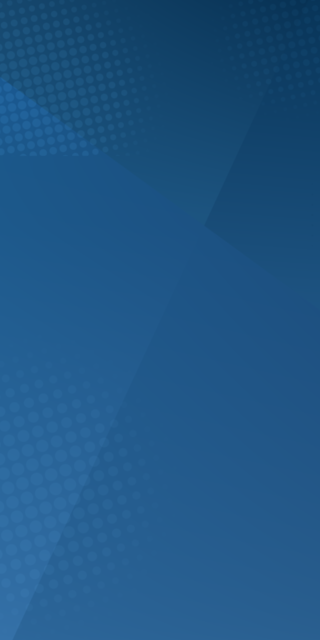
Write a Shadertoy shader that draws this background.

```glsl
// Blue backdrop of gradient panels, split by two crossing diagonals.
// Each panel blends its corner colours; tilted halftone grids fade out
// from soft centres, their dots shrinking with distance from the centre.

// Blend of four corner colours: bottom left, bottom right, top left, top right
vec3 cornerBlend(vec3 bl, vec3 br, vec3 tl, vec3 tr, vec2 uv) {
    uv = clamp(uv, 0.0, 1.0);
    return mix(mix(bl, br, uv.x), mix(tl, tr, uv.x), uv.y);
}

// Signed distance to the line through a and b, positive on its left
float lineSide(vec2 p, vec2 a, vec2 b) {
    vec2 dir = normalize(b - a);
    return dir.x * (p.y - a.y) - dir.y * (p.x - a.x);
}

float softStep(float d, float blur) {
    return smoothstep(-blur, blur, d);
}

// Coverage of a rotated dot grid whose dots shrink away from the centre
float halftone(vec2 p, vec2 centre, vec2 extent, float angle, float spacing,
               float maxRadius, float blur) {
    float c = cos(angle), s = sin(angle);
    mat2 turn = mat2(c, s, -s, c);
    vec2 grid = transpose(turn) * p / spacing;
    vec2 cell = floor(grid) + 0.5;
    vec2 dotCentre = turn * cell * spacing;
    float fade = 1.0 - smoothstep(0.1, 1.0, length((dotCentre - centre) / extent));
    float radius = spacing * maxRadius * sqrt(fade);
    float d = radius - length(grid - cell) * spacing;
    return softStep(d, blur) * smoothstep(0.0, 0.6, fade);
}

void mainImage(out vec4 fragColor, in vec2 fragCoord) {
    vec2 p = fragCoord / iResolution.x;
    p.y *= 2.0 * iResolution.x / iResolution.y;
    float blur = 1.0 / iResolution.x;

    // Diagonals that divide the canvas
    float above = softStep(lineSide(p, vec2(0.0, 1.76), vec2(1.0, 1.031)), blur);
    float leftSide = softStep(lineSide(p, vec2(0.039, 0.0), vec2(0.964, 2.0)), blur);

    // Upper panels, darkest along the top
    vec3 upperLeft = cornerBlend(vec3(0.11, 0.345, 0.525), vec3(0.11, 0.318, 0.485),
                                 vec3(0.085, 0.28, 0.43), vec3(0.025, 0.19, 0.325),
                                 vec2(p.x, (p.y - 1.33) / 0.67));
    vec3 upperRight = cornerBlend(vec3(0.12, 0.335, 0.515), vec3(0.115, 0.325, 0.505),
                                  vec3(0.04, 0.22, 0.365), vec3(0.03, 0.205, 0.345),
                                  vec2(p.x, (p.y - 1.05) / 0.95));
    vec3 upper = mix(upperRight, upperLeft, leftSide);

    // Lower panel, with a lift on the left that dies out upward
    vec2 lowerUv = vec2(p.x, pow(p.y / 1.76, 0.75));
    vec3 lower = cornerBlend(vec3(0.175, 0.402, 0.605), vec3(0.165, 0.375, 0.565),
                             vec3(0.098, 0.335, 0.53), vec3(0.09, 0.285, 0.475), lowerUv);
    float lift = clamp(1.0 - p.y / 1.3, 0.0, 1.0) * leftSide;
    lower += vec3(0.033, 0.042, 0.055) * lift;
    vec2 glowOffset = (p - vec2(0.0, 1.72)) / vec2(0.25, 0.14);
    lower += vec3(0.003, 0.012, 0.035) * exp(-dot(glowOffset, glowOffset));

    vec3 color = mix(lower, upper, above);

    // Halftone fields
    float topDots = halftone(p, vec2(0.11, 1.71), vec2(0.50, 0.48), 0.22, 0.032, 0.42, blur);
    topDots *= softStep(p.y - 1.513, blur);
    float cornerDots = halftone(p, vec2(0.91, 1.88), vec2(0.32, 0.32), 0.22, 0.032, 0.34, blur);
    float lowDots = halftone(p, vec2(0.10, 0.47), vec2(0.54, 0.58), 0.30, 0.047, 0.42, blur);
    color += vec3(0.026, 0.043, 0.052) * topDots;
    color += vec3(0.012, 0.024, 0.03) * cornerDots;
    color += vec3(0.017, 0.023, 0.024) * lowDots;

    // Tiny dark dots along the right border
    float edgeDots = halftone(p, vec2(1.0, 1.32), vec2(0.035, 0.32), 0.0, 0.032, 0.16, blur);
    color -= vec3(0.015, 0.025, 0.03) * edgeDots;

    fragColor = vec4(color, 1.0);
}
```
